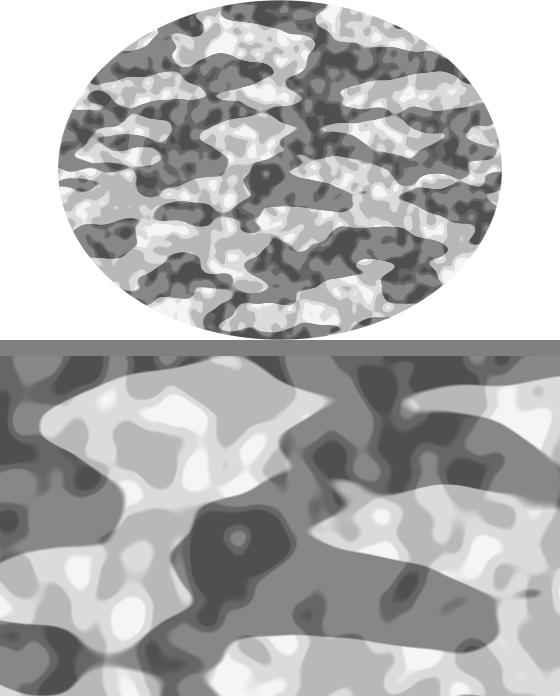
Top: the whole. Bottom: its middle third, enlarged.
Reproduce this pattern procedurally as a WebGL 1 fragment shader.

```glsl
precision highp float;

uniform vec2 u_resolution;

const vec3 PAPER = vec3(1.0);
const vec2 OVAL_RADII = vec2(0.397, 0.5);

// Random vector in -1..1 for a lattice cell
vec2 hash2(vec2 cell, float seed) {
  vec3 q = fract(vec3(cell.xy, cell.x + seed) * vec3(0.1031, 0.1030, 0.0973));
  q += dot(q, q.yzx + 33.33 + seed);
  return fract((q.xx + q.yz) * q.zy) * 2.0 - 1.0;
}

// Slope contribution of one lattice corner, wrapped to the tile
float corner(vec2 cell, vec2 offset, vec2 cells, float seed) {
  vec2 wrapped = floor(mod(cell + 0.5, cells));
  return dot(hash2(wrapped, seed), offset);
}

// Gradient noise with a whole number of cells per tile
float gradientNoise(vec2 p, vec2 cells, float seed) {
  vec2 i = floor(p);
  vec2 f = p - i;
  vec2 w = f * f * f * (f * (f * 6.0 - 15.0) + 10.0);
  vec2 e = vec2(1.0, 0.0);
  float low = mix(corner(i, f, cells, seed),
                  corner(i + e.xy, f - e.xy, cells, seed), w.x);
  float high = mix(corner(i + e.yx, f - e.yx, cells, seed),
                   corner(i + e.xx, f - e.xx, cells, seed), w.x);
  return mix(low, high, w.y);
}

// Two half-shifted lattices hide the grid
float blobs(vec2 uv, vec2 cells, float seed) {
  vec2 p = uv * cells;
  return 0.707 * (gradientNoise(p, cells, seed)
                + gradientNoise(p + 0.5, cells, seed + 7.0));
}

float softStep(float threshold, float softness, float value) {
  return smoothstep(threshold - softness, threshold + softness, value);
}

// Three flat tones split by two thresholds
float threeTones(float value, vec3 tones, vec2 thresholds) {
  float tone = mix(tones.x, tones.y, softStep(thresholds.x, 0.045, value));
  return mix(tone, tones.z, softStep(thresholds.y, 0.045, value));
}

void main() {
  vec2 uv = gl_FragCoord.xy / u_resolution;

  // Broad camouflage patches with lumpy outlines
  float patches = blobs(uv, vec2(8.0, 10.0), 1.0)
                + 0.35 * blobs(uv, vec2(18.0, 20.0), 2.0);

  // Small mottling gathered into larger clusters
  float mottle = blobs(uv, vec2(40.0, 24.0), 3.0)
               + 0.8 * blobs(uv, vec2(14.0, 11.0), 4.0);

  float darkTone = threeTones(mottle, vec3(0.31, 0.40, 0.53), vec2(-0.155, 0.01));
  float lightTone = threeTones(mottle, vec3(0.72, 0.86, 0.96), vec2(-0.01, 0.24));
  float camouflage = mix(lightTone, darkTone, softStep(0.013, 0.016, patches));

  // Oval window on plain paper
  float oval = length((uv - 0.5) / OVAL_RADII);
  float inside = 1.0 - softStep(0.998, 0.004, oval);
  gl_FragColor = vec4(mix(PAPER, vec3(camouflage), inside), 1.0);
}
```
